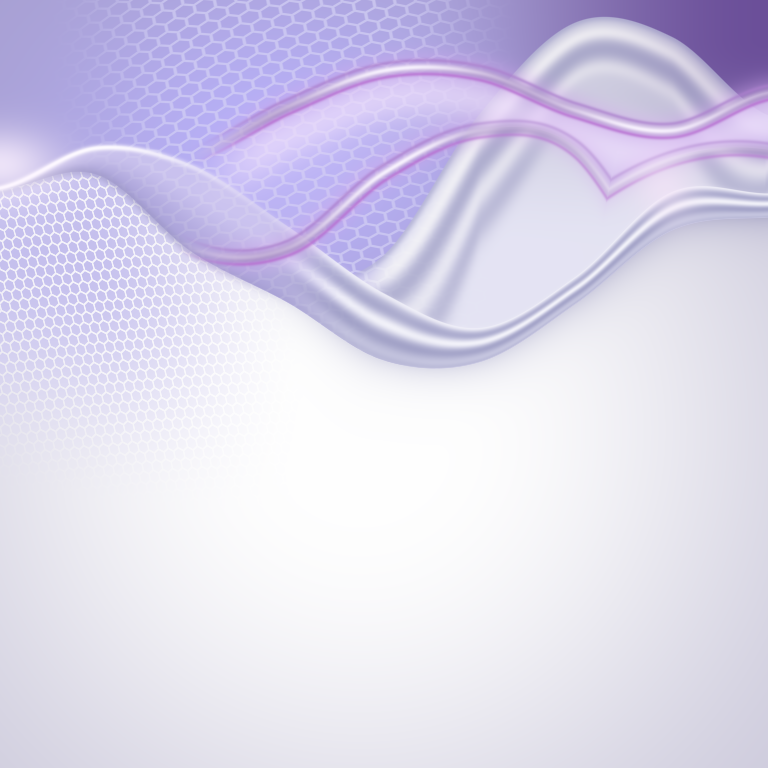
Reproduce this background procedurally as a Shadertoy shader.

```glsl
// Silver and violet glass ribbons sweeping across a lavender sky over soft white.
// Each ribbon edge is a spline height curve; its normal distance drives fills,
// streaks and shadows. A bent hexagon mesh fades in and out behind them.

// Catmull-Rom curve through nine evenly spaced heights
float spline(float x, float h[9]) {
    float s = clamp(x, 0.0, 0.9999) * 8.0;
    int i = int(s);
    float t = s - float(i);
    float a = h[max(i - 1, 0)], b = h[i], c = h[i + 1], d = h[min(i + 2, 8)];
    return b + 0.5 * t * (c - a + t * (2.0*a - 5.0*b + 4.0*c - d + t * (3.0*(b - c) + d - a)));
}

// Distance below a curve, corrected for its slope
float below(vec2 p, float h[9]) {
    float slope = (spline(p.x + 0.004, h) - spline(p.x - 0.004, h)) / 0.008;
    return (spline(p.x, h) - p.y) / sqrt(1.0 + slope * slope);
}

float streak(float d, float width) { return exp(-d * d / (width * width)); }

float fill(float d) { float px = 0.8 / iResolution.y; return smoothstep(-px, px, d); }

vec2 turn(vec2 p, float a) { return mat2(cos(a), sin(a), -sin(a), cos(a)) * p; }

// 1 inside a hexagonal cell, 0 on the mesh lines
float hexCell(vec2 p) {
    vec2 s = vec2(1.0, 1.732);
    vec2 a = mod(p, s) - 0.5 * s, b = mod(p - 0.5 * s, s) - 0.5 * s;
    vec2 g = abs(dot(a, a) < dot(b, b) ? a : b);
    return smoothstep(0.03, 0.13, 0.5 - max(g.x, dot(g, 0.5 * s)));
}

// Glossy violet tube centred on distance zero
vec3 tube(vec3 col, float d, float x, float amount) {
    float gloss = 0.5 + 0.5 * sin(x * 19.0 + 1.2);
    col = mix(col, vec3(0.82, 0.65, 0.93), 0.45 * streak(d, 0.020) * amount);
    col = mix(col, vec3(0.53, 0.40, 0.67), (0.45 + 0.4 * gloss) * streak(d - 0.002, 0.006) * amount);
    col = mix(col, vec3(0.98, 0.96, 1.0), (0.95 - 0.5 * gloss) * streak(d - 0.001, 0.0045) * amount);
    col = mix(col, vec3(0.72, 0.44, 0.82), 0.75 * streak(d - 0.010, 0.0025) * amount);
    return mix(col, vec3(0.67, 0.50, 0.80), 0.65 * streak(d + 0.008, 0.0025) * amount);
}

void mainImage(out vec4 fragColor, in vec2 fragCoord) {
    vec2 p = fragCoord / iResolution.xy;
    float x = p.x;

    // Ribbon edges, from left to right
    float upperEdge[9] = float[9](0.765, 0.770, 0.798, 0.862, 0.909, 0.906, 0.857, 0.831, 0.880);
    float pinkEdge[9] = float[9](0.757, 0.776, 0.678, 0.678, 0.776, 0.831, 0.807, 0.630, 0.500);
    float silverTop[9] = float[9](0.757, 0.809, 0.785, 0.705, 0.618, 0.573, 0.640, 0.750, 0.748);
    float silverLow[9] = float[9](0.753, 0.773, 0.672, 0.606, 0.531, 0.529, 0.605, 0.700, 0.717);
    float loopEdge[9] = float[9](0.400, 0.450, 0.560, 0.620, 0.668, 0.852, 0.971, 0.952, 0.850);

    float upper = below(p, upperEdge);
    float pinkLeft = below(p, pinkEdge);
    float bend = x - 0.96;
    float pinkRight = (0.808 - 1.9 * bend * bend - p.y) / sqrt(1.0 + 14.44 * bend * bend);
    float pink = max(pinkLeft, pinkRight);
    float top = below(p, silverTop);
    float low = below(p, silverLow);
    float loop = below(p, loopEdge);

    // White floor with grey corners, lower left mesh and ribbon shadow
    vec3 ground = mix(vec3(0.995), vec3(0.80, 0.79, 0.86),
        smoothstep(0.1, 0.8, length(p - vec2(0.47, 0.44))));
    vec2 q = turn(p + vec2(0.12 * p.y * p.y, 0.1 * x * x), -0.12);
    float meshFade = (1.0 - smoothstep(0.10, 0.40, x)) * smoothstep(0.35, 0.68, p.y + 0.1 * x);
    ground = mix(ground, vec3(0.985, 0.98, 1.0), 0.7 * meshFade);
    ground = mix(ground, vec3(0.77, 0.75, 0.93), hexCell(q * vec2(78.0, 66.0)) * meshFade);
    ground -= vec3(0.13, 0.13, 0.08) * exp(-max(low, 0.0) / 0.02) * smoothstep(0.28, 0.48, x);

    // Lavender sky with a blue heart, violet corner and light mesh
    vec3 sky = mix(vec3(0.65, 0.62, 0.81), vec3(0.72, 0.69, 0.97),
        streak(length((p - vec2(0.36, 0.80)) * vec2(1.0, 1.3)), 0.31));
    sky = mix(sky, vec3(0.42, 0.31, 0.60),
        smoothstep(0.52, 1.0, x) * smoothstep(0.65, 0.95, p.y));
    q = turn(p + vec2(0.0, 0.25 * (x - 0.4) * (x - 0.4)), -0.20);
    float skyMesh = smoothstep(0.06, 0.25, x) * (1.0 - smoothstep(0.48, 0.68, x));
    sky = mix(sky, vec3(0.84, 0.83, 0.96), 0.65 * skyMesh * (1.0 - hexCell(q * vec2(37.0, 60.0))));
    vec3 col = mix(sky, ground, fill(low));

    // Pale glass of the rising loop with its banded rim
    float silverMask = fill(loop) * fill(-low) * smoothstep(0.42, 0.52, x);
    vec3 silver = mix(vec3(0.83, 0.83, 0.89), vec3(0.91, 0.91, 0.96), smoothstep(0.88, 0.68, p.y));
    silver = mix(silver, vec3(0.63, 0.63, 0.77), 0.75 * streak(loop - 0.042, 0.016));
    silver = mix(silver, vec3(0.66, 0.66, 0.79), 0.65 * streak(loop - 0.090, 0.018) * smoothstep(0.90, 0.76, p.y));
    silver = mix(silver, vec3(0.97), 0.85 * streak(loop - 0.020, 0.009) + 0.5 * streak(loop - 0.066, 0.010));
    silver = mix(silver, vec3(0.65, 0.65, 0.80), 0.7 * streak(loop, 0.006));
    col = mix(col, silver, silverMask * mix(0.93, 0.72, smoothstep(0.75, 1.0, x) * smoothstep(0.82, 0.9, p.y)));

    // Violet veil between the two pink edges
    float veil = fill(upper) * fill(-pink) * smoothstep(0.24, 0.36, x);
    col = mix(col, vec3(0.81, 0.76, 0.94), veil * (0.20 + 0.5 * smoothstep(0.62, 0.85, x)));
    col = mix(col, vec3(0.94, 0.88, 0.99), veil * 0.65 * streak(upper - 0.035, 0.035));

    // Folded silver ribbon; across runs from its top to its lower edge
    float across = top / max(top - low, 0.002);
    float body = fill(top) * fill(-low);
    vec3 fold = mix(vec3(0.78, 0.78, 0.88), vec3(0.66, 0.66, 0.80), streak(across - 0.22, 0.12));
    fold = mix(fold, vec3(0.59, 0.59, 0.75), 0.8 * streak(across - 0.66, 0.14));
    fold = mix(fold, vec3(0.97, 0.97, 0.99), 0.9 * streak(across - 0.43, 0.10) + 0.8 * streak(across, 0.08));
    fold = mix(fold, vec3(0.69, 0.69, 0.82), 0.6 * streak(across - 0.97, 0.07));
    vec3 film = mix(vec3(0.83, 0.80, 0.93), vec3(0.66, 0.63, 0.82), smoothstep(0.25, 1.0, across));
    float folded = smoothstep(0.33, 0.46, x);
    col = mix(col, mix(film, fold, folded), body * mix(0.65, 0.92, folded));
    col = mix(col, vec3(0.60, 0.58, 0.76), 0.5 * streak(low, 0.006) * (1.0 - smoothstep(0.22, 0.42, x)));

    // Bright rims, pink tubes and soft glows
    col = mix(col, vec3(0.99, 0.98, 1.0), streak(top - 0.002, 0.004) * (1.0 - 0.85 * smoothstep(0.12, 0.36, x)));
    col = tube(col, upper, x, smoothstep(0.24, 0.36, x));
    col = tube(col, pink, x, smoothstep(0.22, 0.33, x) * (1.0 - 0.35 * smoothstep(0.55, 0.65, x)));
    col = mix(col, vec3(0.99, 0.95, 1.0), 0.8 * streak(length((p - vec2(0.0, 0.785)) * vec2(0.6, 1.0)), 0.045));
    col = mix(col, vec3(0.97, 0.90, 0.98), 0.6 * streak(length(p - vec2(0.865, 0.757)), 0.04));
    fragColor = vec4(clamp(col, 0.0, 1.0), 1.0);
}
```
